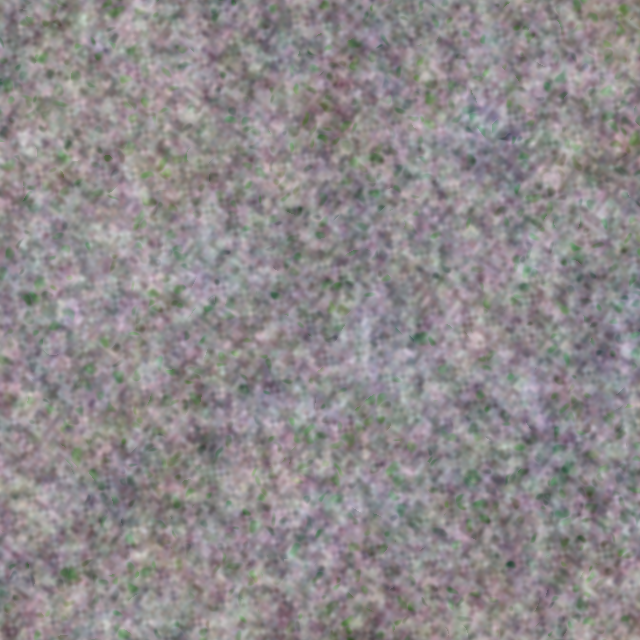
A Shadertoy shader for this texture:

```glsl
vec3 hash3(vec2 p) {
    vec3 q = fract(p.xyx * vec3(0.1031, 0.1030, 0.0973));
    q += dot(q, q.yxz + 33.33);
    return fract((q.xxy + q.yzz) * q.zyx);
}

// Smooth random field, one independent value per channel, centred on zero
vec3 softNoise(vec2 p) {
    vec2 cell = floor(p), f = fract(p);
    f = f * f * (3.0 - 2.0 * f);
    vec3 low = mix(hash3(cell), hash3(cell + vec2(1, 0)), f.x);
    vec3 high = mix(hash3(cell + vec2(0, 1)), hash3(cell + vec2(1, 1)), f.x);
    return mix(low, high, f.y) - 0.5;
}

// Scattered soft leaf blobs: x = cover, y = greenness
vec2 leafSpecks(vec2 p, float density) {
    vec2 cell = floor(p);
    vec2 leaf = vec2(0.0);
    for (int y = -1; y <= 1; y++)
    for (int x = -1; x <= 1; x++) {
        vec2 id = cell + vec2(x, y);
        vec3 place = hash3(id + 71.0), look = hash3(id + 213.0);
        vec2 d = p - id - place.xy;
        float angle = 6.2832 * look.x;
        d = mat2(cos(angle), sin(angle), -sin(angle), cos(angle)) * d;
        d.y *= 1.0 + 0.8 * look.y;
        float size = 0.36 + 0.32 * look.z;
        float cover = smoothstep(size, size * 0.25, length(d)) * step(place.z, density);
        if (cover > leaf.x) leaf = vec2(cover, fract(look.x * 7.0 + look.y));
    }
    return leaf;
}

void mainImage(out vec4 fragColor, in vec2 fragCoord) {
    vec2 uv = fragCoord / iResolution.y;
    mat2 turn = mat2(0.8, 0.6, -0.6, 0.8);

    // Broad patches of bare and overgrown soil
    vec3 patches = softNoise(uv * 4.0 + 9.0) + 0.6 * softNoise(turn * uv * 9.0 + 31.0);
    vec3 clumps = softNoise(turn * uv * 19.0 + 57.0);

    // Fine earth grain
    vec3 coarse = softNoise(turn * uv * 42.0 + 13.0);
    vec3 medium = softNoise(uv * vec2(84.0, 76.0) + 101.0);
    vec3 fine = softNoise(turn * uv * 140.0 + 47.0);
    float tone = 0.09 * patches.x + 0.09 * clumps.x
               + 0.15 * coarse.x + 0.20 * medium.x + 0.16 * fine.x;

    vec3 ground = vec3(0.562, 0.538, 0.553) + tone;
    ground += vec3(0.025, 0.0, -0.035) * (patches.y + clumps.y);
    ground += vec3(-0.03, 0.045, -0.03) * (coarse.y + medium.y);
    ground += 0.035 * (medium.z + fine.y) * vec3(1.0, -0.3, -0.7);

    // Small plants, denser in clumps
    vec2 ragged = 0.010 * coarse.yz + 0.009 * medium.yz;
    float density = clamp(0.42 + 0.5 * patches.z + 0.6 * clumps.z, 0.06, 0.9);
    vec2 leaf = leafSpecks((uv + ragged) * 46.0, density);
    vec3 leafShift = mix(vec3(-0.10, -0.085, -0.095), vec3(-0.135, -0.005, -0.14), leaf.y);
    leafShift += vec3(0.05, 0.04, -0.02) * clumps.y;

    fragColor = vec4(clamp(ground + leafShift * leaf.x, 0.0, 1.0), 1.0);
}
```
